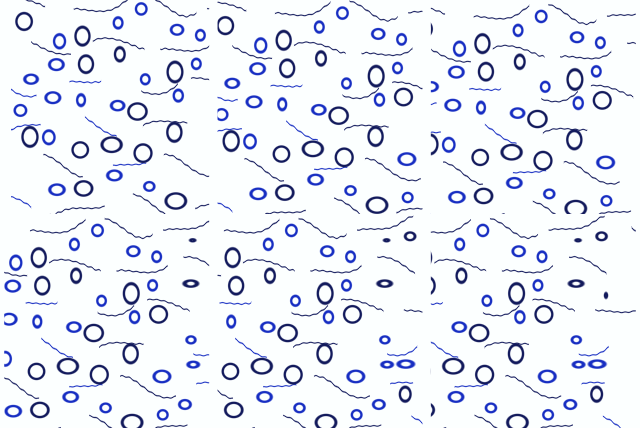
Reproduce this pattern procedurally as a WebGL 2 fragment shader.

```glsl
#version 300 es
precision highp float;
// Six panels (3 across, 2 down) look onto one sheet of blue rings and thin wavy strokes.
// Each panel slides its view further right, where the rings grow smaller and flatter.
// Strokes follow level lines of a warped height; rings sit in the bands between them.

uniform vec2 u_resolution;
out vec4 outColor;

const vec2 PANELS = vec2(3.0, 2.0);
const vec2 PANEL_SIZE = vec2(254.0, 257.0);   // sheet units per panel
const vec2 RING_CELL = vec2(35.0, 48.0);
const vec2 SHEET_START = vec2(13.0, 7.0);     // left and top margin of the sheet
const float ROWS = 5.0;
const float STROKE_CELL = 84.0;
const float RING_HALF_WIDTH = 1.4;
const float STROKE_HALF_WIDTH = 0.65;
const float LEFT_GUTTER = 5.0;
const float RIGHT_GUTTER = 5.0;
const float NEW_GROWTH_X = 238.0;             // sheet x where the rings begin to shrink
const vec3 PAPER = vec3(0.99, 1.0, 1.0);
const vec3 NAVY = vec3(0.07, 0.10, 0.36);
const vec3 BLUE = vec3(0.09, 0.18, 0.76);

float hash(vec2 cell, float salt) {
    vec3 q = fract(vec3(cell, salt) * vec3(0.1031, 0.1137, 0.0973) + 0.137);
    q += dot(q, q.yzx + 33.33);
    return fract((q.x + q.y) * q.z);
}

// Vertical displacement shared by strokes and ring rows
float warp(vec2 p) {
    return 9.0 * sin(p.x * 0.045 + p.y * 0.03)
         + 5.0 * sin(p.x * 0.08 - p.y * 0.05 + 1.0);
}

float level(vec2 p) {
    return p.y + warp(p) - SHEET_START.y;
}

float coverage(float dist, float pixel) {
    return 1.0 - smoothstep(-0.75 * pixel, 0.75 * pixel, dist);
}

// Distance to the ring of one lattice cell; far away if the cell is empty
float ringDistance(vec2 p, vec2 cell, float viewShift) {
    vec2 jitter = vec2(hash(cell, 1.0), hash(cell, 2.0)) - 0.5;
    vec2 flat_ = (cell + 0.5) * RING_CELL + SHEET_START + jitter * vec2(15.0, 22.0);
    vec2 center = vec2(flat_.x, flat_.y - warp(flat_));
    center.y = flat_.y - warp(center);

    bool offSheet = cell.x < 0.0 || cell.y < 0.0 || cell.y >= ROWS;
    bool offPanel = center.x - viewShift > PANEL_SIZE.x - 15.0;
    if (offSheet || offPanel || hash(cell, 3.0) < 0.05) return 1e3;

    float growth = smoothstep(NEW_GROWTH_X, NEW_GROWTH_X + 50.0, center.x);
    float size = mix(5.2, 10.5, hash(cell, 4.0)) * mix(1.0, 0.75, growth);
    float squash = (hash(cell, 5.0) - 0.5) * mix(0.34, 0.7, growth);
    if (growth > 0.0 && hash(cell, 6.0) > 0.86) size = 1.6;   // closed dot
    vec2 radii = size * vec2(1.0 + squash, 1.0 - squash);
    float edge = (length((p - center) / radii) - 1.0) * min(radii.x, radii.y);
    return abs(edge) - RING_HALF_WIDTH;
}

// Larger rings are mostly navy, smaller ones mostly blue
vec3 ringColor(vec2 cell) {
    float tone = hash(cell, 4.0) + 0.5 * (hash(cell, 7.0) - 0.5);
    return tone > 0.47 ? NAVY : BLUE;
}

void main() {
    // Panel lookup, counted from the top left
    vec2 uv = gl_FragCoord.xy / u_resolution;
    vec2 grid = vec2(uv.x, 1.0 - uv.y) * PANELS;
    vec2 panel = min(floor(grid), PANELS - 1.0);
    vec2 local = (grid - panel) * PANEL_SIZE;
    float pixel = PANEL_SIZE.y * PANELS.y / u_resolution.y;

    // Slide of the view for this panel
    float index = panel.x + panel.y * PANELS.x;
    float viewShift = 13.0 * index + 1.45 * index * index;
    vec2 p = local + vec2(viewShift, -min(5.0 * index, 9.0));
    float window = coverage(max(LEFT_GUTTER - local.x,
                                local.x - PANEL_SIZE.x + RIGHT_GUTTER), pixel);
    vec3 color = PAPER;

    // Strokes: part of each level line, with a slight hand wobble
    float height = level(p);
    float row = round(height / RING_CELL.y);
    float slope = (level(p + vec2(0.5, 0.0)) - level(p - vec2(0.5, 0.0)));
    float rise = (level(p + vec2(0.0, 0.5)) - level(p - vec2(0.0, 0.5)));
    float wobble = 0.6 * sin(p.x * 0.7 + row * 2.0);
    float across = abs(height - row * RING_CELL.y + wobble) / length(vec2(slope, rise));
    float along = p.x - SHEET_START.x + STROKE_CELL * hash(vec2(row, 3.0), 8.0);
    vec2 strokeCell = vec2(floor(along / STROKE_CELL), row);
    float halfLength = mix(13.0, 38.0, hash(strokeCell, 9.0));
    float middle = mix(halfLength, STROKE_CELL - halfLength, hash(strokeCell, 10.0));
    float ends = abs(along - strokeCell.x * STROKE_CELL - middle) - halfLength;
    float stroke = coverage(max(across - STROKE_HALF_WIDTH, ends), pixel);
    stroke *= step(0.0, row) * step(row, ROWS) * step(SHEET_START.x, p.x);
    vec3 strokeColor = halfLength < 21.0 ? BLUE : NAVY;
    color = mix(color, strokeColor, stroke * window);

    // Rings of the surrounding lattice cells
    vec2 home = floor(vec2(p.x - SHEET_START.x, height) / RING_CELL);
    for (int j = -1; j <= 1; j++) {
        for (int i = -1; i <= 1; i++) {
            vec2 cell = home + vec2(i, j);
            float ring = coverage(ringDistance(p, cell, viewShift), pixel);
            color = mix(color, ringColor(cell), ring * window);
        }
    }
    outColor = vec4(color, 1.0);
}
```
